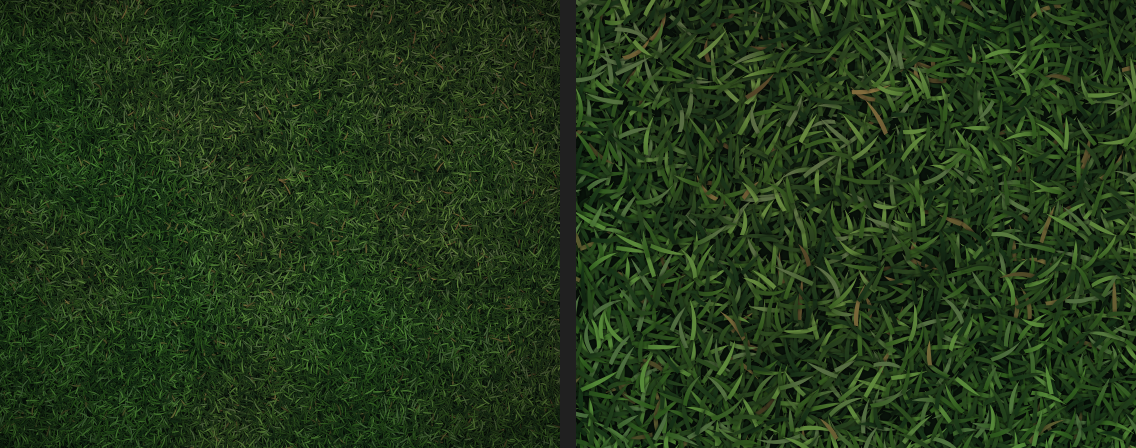
Left: the whole. Right: its middle third, enlarged.
Write a Shadertoy shader that draws this texture.

```glsl
// Dense dark lawn seen from above: stacked layers of short, tapered, bent blades.
// Each grid cell of a layer holds one blade; soft contact shadows give depth, and
// gradient noise varies tone, warmth and lean in patches under a mild vignette.

const int   LAYERS       = 10;
const float CELL         = 0.018;    // grid size, in canvas heights
const float MIN_HALF_LEN = 0.0085;
const float MAX_HALF_LEN = 0.0162;
const float HALF_WIDTH   = 0.0020;
const float BEND         = 0.5;
const float LEAN_SPREAD  = 2.3;      // radians to each side of upright
const float SHADOW       = 0.20;
const float SHADOW_WIDTH = 0.0026;
const float PATCH_TONE   = 0.28;
const float EXPOSURE     = 1.16;
const float VIGNETTE     = 0.85;
const float STRAW_SHARE  = 0.02;

const vec3 SOIL   = vec3(0.025, 0.055, 0.03);
const vec3 DEEP   = vec3(0.04, 0.08, 0.04);
const vec3 SHADE  = vec3(0.07, 0.15, 0.07);
const vec3 BODY   = vec3(0.12, 0.20, 0.09);
const vec3 FRESH  = vec3(0.15, 0.27, 0.09);
const vec3 BRIGHT = vec3(0.28, 0.41, 0.18);
const vec3 PALE   = vec3(0.25, 0.33, 0.20);
const vec3 STRAW  = vec3(0.34, 0.31, 0.17);
const vec3 COOL_TINT = vec3(0.86, 1.02, 0.92);
const vec3 WARM_TINT = vec3(1.13, 0.99, 1.05);

// Four random values in 0..1 from an integer key
vec4 hash4(ivec4 key) {
    uvec4 v = uvec4(key) * 1664525u + 1013904223u;
    v.x += v.y * v.w; v.y += v.z * v.x; v.z += v.x * v.y; v.w += v.y * v.z;
    v ^= v >> 16u;
    v.x += v.y * v.w; v.y += v.z * v.x; v.z += v.x * v.y; v.w += v.y * v.z;
    return vec4(v >> 8u) / 16777216.0;
}

float cornerSlope(ivec2 corner, vec2 offset) {
    float a = 6.2832 * hash4(ivec4(corner, 91, 7)).x;
    return dot(vec2(cos(a), sin(a)), offset);
}

// Gradient noise, about -0.7..0.7
float gradientNoise(vec2 p) {
    ivec2 i = ivec2(floor(p));
    vec2 f = fract(p);
    vec2 u = f * f * f * (f * (f * 6.0 - 15.0) + 10.0);
    float low  = mix(cornerSlope(i, f),
                     cornerSlope(i + ivec2(1, 0), f - vec2(1, 0)), u.x);
    float high = mix(cornerSlope(i + ivec2(0, 1), f - vec2(0, 1)),
                     cornerSlope(i + ivec2(1, 1), f - vec2(1, 1)), u.x);
    return mix(low, high, u.y);
}

float ramp(float a, float b, float x) { return clamp((x - a) / (b - a), 0.0, 1.0); }

// Grass colour for a tone in 0..1; kind picks vivid, pale or straw blades
vec3 grassColour(float tone, float kind) {
    vec3 c = mix(DEEP, SHADE, ramp(0.08, 0.27, tone));
    c = mix(c, BODY, ramp(0.27, 0.50, tone));
    c = mix(c, FRESH, ramp(0.50, 0.73, tone));
    vec3 tip = mix(BRIGHT, PALE, smoothstep(0.35, 0.65, kind));
    c = mix(c, tip, ramp(0.73, 0.93, tone));
    return kind > 1.0 - STRAW_SHARE ? STRAW * (0.5 + 0.6 * tone) : c;
}

// Signed distance to an upright-tapered blade; along runs -1 (base) to 1 (tip)
float bladeDistance(vec2 p, float angle, float halfLen, float bend, out float along) {
    vec2 dir = vec2(cos(angle), sin(angle));
    vec2 q = vec2(dot(p, dir), dot(p, vec2(-dir.y, dir.x)));
    along = clamp(q.x / halfLen, -1.0, 1.0);
    q.y -= bend * halfLen * (along * along - 0.33);
    float t = 0.5 + 0.5 * along;
    float width = HALF_WIDTH * (1.0 - t * t) * (0.75 + 0.5 * t);
    return max(abs(q.y) - width, abs(q.x) - halfLen);
}

void mainImage(out vec4 fragColor, in vec2 fragCoord) {
    vec2 p = fragCoord / iResolution.y;
    vec2 uv = fragCoord / iResolution.xy;
    float pixel = 1.0 / iResolution.y;

    // Patchy variation of tone, lean and warmth
    float patches = gradientNoise(p * 5.0) * 0.5 + gradientNoise(p * 17.0 + 9.0) * 0.6;
    float lean = gradientNoise(p * 3.5 + 31.0) * 1.1;
    float warmth = gradientNoise(p * 3.0 + 57.0) + 0.5 * (uv.x + uv.y - 1.0);

    // Blades, from the deepest layer up
    vec3 colour = SOIL;
    for (int layer = 0; layer < LAYERS; layer++) {
        float height = float(layer) / float(LAYERS - 1);
        vec2 grid = p / CELL + vec2(0.37, 0.61) * float(layer);
        ivec2 home = ivec2(floor(grid));
        for (int n = 0; n < 9; n++) {
            ivec2 cell = home + ivec2(n % 3 - 1, n / 3 - 1);
            vec4 place = hash4(ivec4(cell, layer, 1));
            vec4 look = hash4(ivec4(cell, layer, 2));
            vec2 q = (grid - vec2(cell) - place.xy) * CELL;
            float angle = 1.5708 + lean + (place.z + place.w - 1.0) * LEAN_SPREAD;
            float halfLen = mix(MIN_HALF_LEN, MAX_HALF_LEN, look.x);
            float along;
            float d = bladeDistance(q, angle, halfLen, (look.y - 0.5) * BEND, along);

            colour *= 1.0 - SHADOW * (1.0 - smoothstep(0.0, SHADOW_WIDTH, d));
            float tone = 0.03 + 0.22 * height + 0.80 * look.z
                       + 0.10 * along + PATCH_TONE * patches;
            float cover = clamp(0.5 - d / pixel, 0.0, 1.0);
            colour = mix(colour, grassColour(tone, look.w), cover);
        }
    }

    // Warm and cool drifts, then the fall-off of light
    colour *= mix(COOL_TINT, WARM_TINT, smoothstep(-0.5, 0.5, warmth));
    vec2 centred = uv - 0.5;
    colour *= EXPOSURE * (1.14 - VIGNETTE * dot(centred, centred));
    fragColor = vec4(colour, 1.0);
}
```
